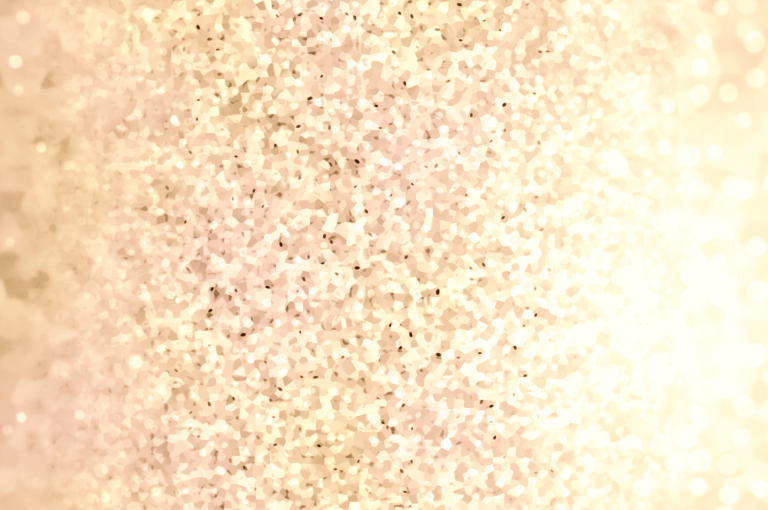
Write a Shadertoy shader that draws this texture.

```glsl
// Champagne glitter under a shallow lens: a mosaic of soft flakes, crisp in a
// central band, melting into round bokeh at both sides and a white glow at right.
// A single tone value is summed from all layers, then coloured by a gold ramp.

const vec3 UMBER  = vec3(0.26, 0.13, 0.05);
const vec3 BRONZE = vec3(0.71, 0.54, 0.35);
const vec3 TAN    = vec3(0.93, 0.77, 0.62);
const vec3 PEACH  = vec3(0.98, 0.84, 0.70);
const vec3 CREAM  = vec3(1.00, 0.92, 0.77);
const vec3 IVORY  = vec3(1.00, 0.98, 0.85);
const vec3 WHITE  = vec3(1.00, 1.00, 0.96);

vec3 hash3(vec2 cell, float seed) {
    vec3 q = fract(vec3(cell.xyx + seed * 17.3) * vec3(0.1031, 0.1030, 0.0973));
    q += dot(q, q.yxz + 33.33);
    return fract((q.xxy + q.yzz) * q.zyx);
}

vec2 gradientAt(vec2 cell, float seed) {
    float angle = 6.2832 * hash3(cell, seed).x;
    return vec2(cos(angle), sin(angle));
}

float gradientNoise(vec2 p, float seed) {
    vec2 i = floor(p), f = fract(p);
    vec2 u = f * f * f * (f * (f * 6.0 - 15.0) + 10.0);
    vec2 e = vec2(1.0, 0.0);
    float a = dot(gradientAt(i, seed), f);
    float b = dot(gradientAt(i + e.xy, seed), f - e.xy);
    float c = dot(gradientAt(i + e.yx, seed), f - e.yx);
    float d = dot(gradientAt(i + e.xx, seed), f - e.xx);
    return mix(mix(a, b, u.x), mix(c, d, u.x), u.y);
}

// Soft cellular mosaic, centred on zero; higher sharpness gives crisper flakes
float flakes(vec2 p, float sharpness, float seed) {
    vec2 i = floor(p), f = fract(p);
    float total = 0.0, weight = 0.0;
    for (int y = -1; y <= 1; y++)
    for (int x = -1; x <= 1; x++) {
        vec2 offset = vec2(x, y);
        vec3 h = hash3(i + offset, seed);
        vec2 d = offset + h.xy - f;
        float w = exp(-sharpness * dot(d, d));
        total += w * h.z;
        weight += w;
    }
    return total / weight - 0.5;
}

// Scattered ellipses; radius and softness in cells, share = part of cells filled
float spots(vec2 p, float radius, float softness, float share, float stretch, float seed) {
    vec2 i = floor(p), f = fract(p);
    float cover = 0.0;
    for (int y = -1; y <= 1; y++)
    for (int x = -1; x <= 1; x++) {
        vec2 offset = vec2(x, y);
        vec3 h = hash3(i + offset, seed);
        vec3 shape = hash3(i + offset, seed + 5.0);
        vec2 d = offset + 0.15 + 0.7 * h.xy - f;
        float angle = 3.1416 * shape.x;
        vec2 axis = vec2(cos(angle), sin(angle));
        d = vec2(dot(d, axis) / stretch, dot(d, vec2(-axis.y, axis.x)));
        float r = radius * mix(0.7, 1.2, shape.y);
        float disc = 1.0 - smoothstep(r - softness, r + softness, length(d));
        cover = max(cover, disc * step(h.z, share) * mix(0.45, 1.0, shape.z));
    }
    return cover;
}

float rise(float a, float b, float t) { return clamp((t - a) / (b - a), 0.0, 1.0); }

vec3 goldRamp(float t) {
    vec3 c = mix(UMBER, BRONZE, rise(-0.5, 0.0, t));
    c = mix(c, TAN, rise(0.0, 0.25, t));
    c = mix(c, PEACH, rise(0.25, 0.45, t));
    c = mix(c, CREAM, rise(0.45, 0.62, t));
    c = mix(c, IVORY, rise(0.62, 0.80, t));
    return mix(c, WHITE, rise(0.80, 1.0, t));
}

// Broad light: dim left edge, gentle rise, overexposed glow at right
float lighting(vec2 p) {
    vec2 d = (p - vec2(1.30, 0.38)) / vec2(0.36, 0.52);
    float edge = 1.0 - smoothstep(0.0, 0.22, p.x);
    return 0.40 + 0.11 * smoothstep(0.0, 0.6, p.x) + 0.48 * exp(-dot(d, d))
         - 0.14 * edge * (0.4 + 0.6 * p.y);
}

void mainImage(out vec4 fragColor, in vec2 fragCoord) {
    vec2 p = fragCoord / iResolution.y;
    p.x *= 1.506 * iResolution.y / iResolution.x;

    float blur = smoothstep(0.18, 0.78, abs(p.x - 0.72));
    float focus = 1.0 - blur;
    float rightSide = smoothstep(0.75, 1.2, p.x);

    // Flake mosaic, fine in focus and coarse out of it
    float tone = lighting(p) + 0.07 * gradientNoise(p * 5.0, 1.0);
    tone += flakes(p * 66.0, mix(15.0, 5.0, blur), 2.0) * 0.72 * focus;
    tone += flakes(p * 27.0, 6.0, 3.0) * 0.32 * sqrt(blur);

    // Shadowed gaps between flakes, and tiny deep specks
    float gap = smoothstep(0.2, 0.55, -gradientNoise(p * 72.0, 4.0));
    tone -= 0.34 * gap * focus * (1.0 - 0.6 * rightSide);
    float speck = spots(p * 45.0, 0.12, 0.08, 0.10, 1.6, 6.0);
    tone -= 1.0 * speck * smoothstep(0.55, 0.95, focus);

    // Sharp sparkles in focus, round bokeh discs outside it
    tone += 0.38 * focus * spots(p * 42.0, 0.27, 0.09, 0.30, 1.15, 7.0);
    float bokehShare = mix(0.22, 0.5, rightSide);
    float bokeh = spots(p * 18.0, mix(0.21, 0.34, rightSide), 0.08, bokehShare, 1.0, 8.0);
    tone += mix(0.40, 0.26, rightSide) * bokeh * smoothstep(0.05, 0.4, blur);

    // Slow drift between rosy and yellow gold
    float rose = gradientNoise(p * 3.5, 9.0) + 0.4 * exp(-12.0 * dot(p - vec2(0.72, 0.5), p - vec2(0.72, 0.5)));
    vec3 color = goldRamp(tone) + rose * vec3(0.0, -0.02, 0.06) * (1.0 - rightSide);
    fragColor = vec4(clamp(color, 0.0, 1.0), 1.0);
}
```
